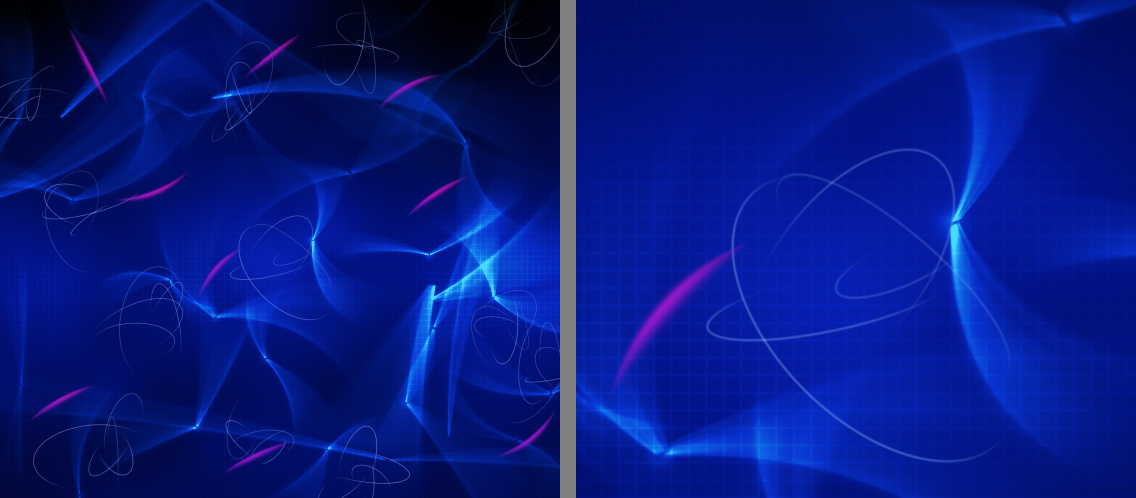
Left: the whole. Right: its middle third, enlarged.
This background is drawn by a WebGL 2 fragment shader. Its source:

```glsl
#version 300 es
precision highp float;

uniform vec2 u_resolution;
out vec4 fragColor;

const float TAU = 6.28319;
const vec3 MAGENTA = vec3(0.58, 0.10, 0.84);
const vec3 PINK = vec3(0.92, 0.06, 0.66);
const vec3 THREAD = vec3(0.50, 0.66, 0.98);
const vec3 VEIL_TINT = vec3(0.005, 0.055, 0.06);
const vec3 RAMP[7] = vec3[7](
    vec3(0.005, 0.012, 0.11), vec3(0.005, 0.03, 0.25), vec3(0.005, 0.05, 0.39),
    vec3(0.01, 0.075, 0.54), vec3(0.03, 0.14, 0.75), vec3(0.05, 0.36, 0.82),
    vec3(0.26, 0.78, 0.95));

vec4 hash4(float n) {
    return fract(sin((n + 1.0) * vec4(12.99, 78.23, 39.35, 93.99)) * 4375.85);
}

float hash2(vec2 c) {
    return fract(sin(dot(c, vec2(127.1, 311.7))) * 4375.85);
}

float noise(vec2 p) {
    vec2 c = floor(p), f = fract(p);
    f = f * f * (3.0 - 2.0 * f);
    return mix(mix(hash2(c), hash2(c + vec2(1, 0)), f.x),
               mix(hash2(c + vec2(0, 1)), hash2(c + vec2(1, 1)), f.x), f.y);
}

vec2 rotate(vec2 p, float angle) {
    float c = cos(angle), s = sin(angle);
    return vec2(c * p.x + s * p.y, c * p.y - s * p.x);
}

float glow(vec2 p, vec2 centre, vec2 radius) {
    vec2 q = (p - centre) / radius;
    return exp(-dot(q, q));
}

// Jittered cell position
vec2 scatter(int i, ivec2 cells, vec2 jitter, vec2 extent) {
    vec2 cell = vec2(i % cells.x, i / cells.x);
    return (cell + jitter) / vec2(cells) * extent;
}

// Curved, folded fan with a bright rim, narrowing to a node
float veil(vec2 p, vec2 node, float angle, float len, float bend, float width) {
    vec2 q = rotate(p - node, angle) / len;
    q.y *= sign(width);
    float s = q.x;
    if (s < 0.0 || s > 1.0) return 0.0;
    float d = q.y - bend * 4.0 * s * (1.0 - s);
    float soft = 0.002 / len + 0.012 * s;
    float u = max(d, 0.0) / (abs(width) * (0.04 + s));
    float folds = 0.6 + 0.8 * noise(vec2(u * 6.0, s * 1.5 + len * 90.0));
    float body = smoothstep(-soft, soft, d) * exp(-1.1 * u) * (1.0 - smoothstep(0.75, 1.0, u));
    float rim = 0.55 * exp(-abs(d) * len / (0.0022 + 0.004 * s));
    float gain = 0.6 + 1.7 * exp(-9.0 * s);
    return (body * gain * folds + rim) * smoothstep(0.0, 0.015, s) * (1.0 - smoothstep(0.4, 1.0, s));
}

// Tapered, slightly bent stroke; x = coverage, y = position along it
vec2 streak(vec2 p, vec2 centre, float angle, float halfLen, float bend, float width) {
    vec2 q = rotate(p - centre, angle);
    float s = q.x / halfLen;
    float taper = max(1.0 - s * s, 0.0);
    float d = (q.y - bend * halfLen * s * s) / (width * (0.25 + taper));
    d *= d > 0.0 ? 1.5 : 0.8;
    return vec2(exp(-d * d) * taper, 0.5 + 0.5 * s);
}

// Open part of a thin ellipse
float thread(vec2 p, vec2 centre, float angle, vec2 radius, float phase, float px) {
    vec2 q = rotate(p - centre, angle) / radius;
    float r = max(length(q), 0.001);
    float d = abs(r - 1.0) * r / max(length(q / radius), 0.001);
    float arc = smoothstep(-0.4, 0.7, cos(atan(q.y, q.x) - phase));
    return arc * (1.0 - smoothstep(0.0, max(0.0016, px), d));
}

float gridLines(vec2 p, float pitch, float px) {
    vec2 d = abs(fract(p / pitch) - 0.5) * pitch;
    vec2 lines = 1.0 - smoothstep(vec2(0.0), vec2(max(0.0016, px)), d);
    return max(lines.x, lines.y);
}

vec3 ramp(float level) {
    vec3 colour = RAMP[0] * (1.0 + 0.85 * clamp(level, -1.0, 0.0));
    for (int i = 0; i < 6; i++) colour = mix(colour, RAMP[i + 1], clamp(level - float(i), 0.0, 1.0));
    return colour;
}

void main() {
    float px = 1.0 / u_resolution.y;
    vec2 p = gl_FragCoord.xy * px;
    vec2 extent = vec2(u_resolution.x * px, 1.0);

    // Backdrop brightness
    float level = 1.0 + 1.45 * exp(-pow((p.y - 0.42) / 0.27, 2.0));
    level += 1.5 * glow(p, vec2(1.1, 0.47), vec2(0.24, 0.13));
    level += 0.6 * glow(p, vec2(0.12, 0.45), vec2(0.22, 0.12));
    level += 0.9 * glow(p, vec2(0.62, 0.53), vec2(0.18, 0.13));
    level += 1.0 * glow(p, vec2(0.34, 0.86), vec2(0.17, 0.22));
    level -= 2.2 * glow(p, vec2(1.0, 1.03), vec2(0.36, 0.17));
    level -= 1.9 * glow(p, vec2(0.05, 1.03), vec2(0.22, 0.14));
    level += 1.2 * (noise(p * 4.0) - 0.5) + 0.7 * (noise(p * 9.0 + 7.0) - 0.5);

    // Large sweeping veils
    float veils = 1.5 * veil(p, vec2(0.12, 0.76), 0.66, 0.60, 0.02, 0.22);
    veils += 1.3 * veil(p, vec2(0.42, 0.80), -0.26, 0.75, 0.12, 0.20);
    veils += 0.8 * veil(p, vec2(0.40, 1.02), -0.46, 0.95, 0.05, -0.20);
    veils += 1.2 * veil(p, vec2(-0.05, 0.59), 0.55, 0.55, -0.08, 0.28);
    veils += 1.3 * veil(p, vec2(0.875, 0.43), -1.65, 0.45, 0.02, -0.75);
    veils += 1.1 * veil(p, vec2(0.865, 0.40), 0.75, 0.40, 0.06, -0.60);
    veils += 1.0 * veil(p, vec2(0.90, 0.12), 1.35, 0.65, -0.06, -0.14);
    veils += 1.2 * veil(p, vec2(0.78, 0.075), 3.02, 0.95, 0.02, -0.10);
    veils += 1.0 * veil(p, vec2(0.78, 0.075), -0.06, 0.50, 0.02, 0.14);

    // Scattered pairs of fans meeting at a node
    for (int i = 0; i < 25; i++) {
        vec4 a = hash4(float(i)), b = hash4(float(i) + 40.0);
        vec2 node = scatter(i, ivec2(5, 5), a.xy, extent);
        float angle = a.z * TAU, len = mix(0.14, 0.38, a.w);
        float power = mix(0.5, 1.35, b.x) * (1.0 - 0.5 * smoothstep(0.6, 0.95, node.y));
        float bend = (b.y - 0.5) * 0.45, width = mix(0.3, 0.85, b.z);
        veils += power * veil(p, node, angle, len, bend, width);
        veils += power * veil(p, node, angle + 2.3 + b.w, len * 0.8, -bend, -width);
        veils += 0.7 * power * glow(p, node, vec2(0.009));
    }
    level += 1.15 * veils;

    // Fine mesh, patchy in strength
    level += 0.36 * gridLines(p, 0.0117, px) * mix(0.3, 1.0, noise(p * 5.0 + 20.0));
    vec3 colour = ramp(level) + VEIL_TINT * min(veils, 1.5);

    // Tangles of hair-thin arcs
    float threads = 0.0;
    for (int i = 0; i < 60; i++) {
        vec4 a = hash4(float(i / 5) + 90.0), b = hash4(float(i) + 120.0);
        vec2 centre = scatter(i / 5, ivec2(4, 3), a.xy, extent) + (b.xy - 0.5) * 0.07;
        vec2 radius = mix(0.03, 0.12, b.z) * vec2(1.0, mix(0.12, 0.6, b.w));
        float strength = mix(0.15, 0.45, fract(a.z + b.w * 3.0));
        threads += strength * thread(p, centre, b.x * 19.0, radius, b.y * 17.0, px);
    }
    colour = mix(colour, THREAD, min(threads, 0.65));

    // Magenta strokes
    for (int i = 0; i < 9; i++) {
        vec4 a = hash4(float(i) + 200.0);
        vec2 centre = scatter(i, ivec2(3, 3), 0.15 + 0.7 * a.xy, extent);
        float angle = a.z < 0.25 ? -1.1 : mix(0.2, 0.85, a.z);
        vec2 stroke = streak(p, centre, angle, mix(0.06, 0.10, a.w), (a.x - 0.5) * 0.4, 0.0042);
        colour = mix(colour, mix(MAGENTA, PINK, stroke.y * a.y), 0.9 * stroke.x);
    }
    fragColor = vec4(clamp(colour, 0.0, 1.0), 1.0);
}
```
